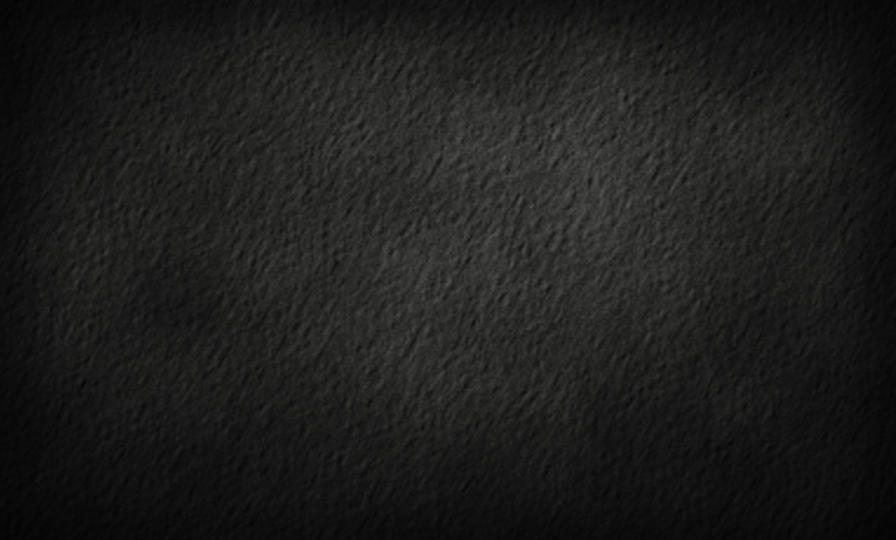
This texture is drawn by a WebGL 2 fragment shader. Its source:

```glsl
#version 300 es
precision highp float;
// Dark embossed paper wall with a soft off-centre glow and shaded borders.

uniform vec2 u_resolution;
out vec4 fragColor;

const vec3 TINT = vec3(1.0, 1.0, 0.98);
const float AMBIENT = 0.042;
const float GRAIN_SCALE = 92.0;      // bumps per canvas height
const float GRAIN_STRENGTH = 0.84;
const float GRAIN_SLANT = 0.55;      // radians from upright
const float GRAIN_STRETCH = 0.58;
const vec2 LIGHT_STEP = vec2(-0.0025, 0.0015);
const float MOTTLE_STRENGTH = 0.46;
const float SPECKLE_STRENGTH = 0.30;

// Soft glows and stains: centre, radii (canvas fractions), and brightness.
const int POOLS = 10;
const vec4 POOL_SHAPE[POOLS] = vec4[](
  vec4(0.54, 0.57, 0.41, 0.41), vec4(0.67, 0.70, 0.14, 0.21),
  vec4(0.10, 0.56, 0.11, 0.18), vec4(0.20, 0.45, 0.06, 0.10),
  vec4(0.89, 0.72, 0.11, 0.15), vec4(0.15, 0.30, 0.10, 0.12),
  vec4(0.37, 0.84, 0.20, 0.16), vec4(0.84, 0.42, 0.07, 0.14),
  vec4(0.45, 0.33, 0.16, 0.10), vec4(0.70, 0.40, 0.12, 0.16));
const float POOL_LIGHT[POOLS] = float[](
  0.150, 0.054, 0.042, -0.040, 0.026, 0.026, 0.024, -0.014, 0.014, 0.012);

float hash(vec2 p) {
  vec3 q = fract(vec3(p.xyx) * 0.1031);
  q += dot(q, q.yzx + 33.33);
  return fract((q.x + q.y) * q.z);
}

float valueNoise(vec2 p) {
  vec2 cell = floor(p), f = fract(p);
  f = f * f * f * (f * (f * 6.0 - 15.0) + 10.0);
  float low = mix(hash(cell), hash(cell + vec2(1, 0)), f.x);
  float high = mix(hash(cell + vec2(0, 1)), hash(cell + vec2(1, 1)), f.x);
  return mix(low, high, f.y);
}

mat2 rotation(float a) {
  return mat2(cos(a), -sin(a), sin(a), cos(a));
}

float fbm(vec2 p) {
  float sum = 0.0, weight = 0.5;
  for (int i = 0; i < 4; i++) {
    sum += weight * valueNoise(p);
    p = rotation(0.6) * p * 2.03 + 17.3;
    weight *= 0.5;
  }
  return sum / 0.9375;
}

// Height of the paper: slanted, slightly bent fibres in two sizes.
float paperHeight(vec2 p) {
  p += 0.012 * vec2(valueNoise(p * 14.0), valueNoise(p * 14.0 + 40.0));
  vec2 q = rotation(-GRAIN_SLANT) * p * GRAIN_SCALE;
  q.y *= GRAIN_STRETCH;
  return 0.62 * valueNoise(q + 90.0) + 0.38 * valueNoise(q * 1.6 + 210.0);
}

float poolLight(vec2 uv) {
  float light = AMBIENT;
  for (int i = 0; i < POOLS; i++) {
    vec2 d = (uv - POOL_SHAPE[i].xy) / POOL_SHAPE[i].zw;
    light += POOL_LIGHT[i] * exp(-dot(d, d));
  }
  return light;
}

void main() {
  vec2 uv = gl_FragCoord.xy / u_resolution;
  vec2 p = gl_FragCoord.xy / u_resolution.y;

  // Broad light, gently warped and mottled
  vec2 warp = vec2(fbm(p * 4.0 + 5.0), fbm(p * 4.0 + 60.0)) - 0.5;
  float light = poolLight(uv + 0.06 * warp);
  light *= 1.0 + MOTTLE_STRENGTH * (fbm(p * 8.0 + 30.0) - 0.5);

  // Relief lit from the upper left
  float slope = paperHeight(p - LIGHT_STEP) - paperHeight(p + LIGHT_STEP);
  float speckle = valueNoise(p * 230.0) - 0.5;
  light *= 1.0 + GRAIN_STRENGTH * slope + SPECKLE_STRENGTH * speckle;

  // Shaded borders
  vec2 inset = min(uv, 1.0 - uv);
  light *= mix(0.64, 1.0, smoothstep(0.0, 0.09, inset.x));
  light *= mix(0.78, 1.0, smoothstep(0.0, 0.09, inset.y));

  fragColor = vec4(clamp(light * TINT, 0.0, 1.0), 1.0);
}
```
